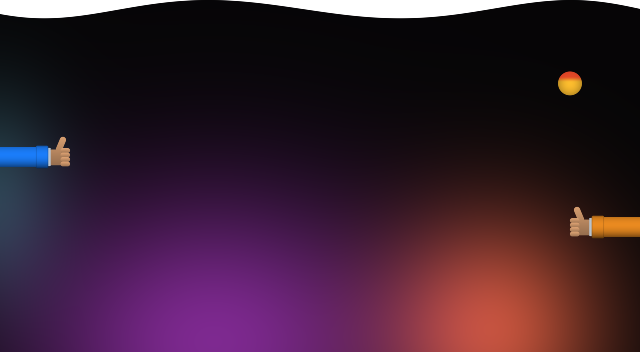
This background is drawn by a Shadertoy shader. Its source:

```glsl
const float ASPECT = 1.8156;
const float TAU = 6.28319;

const vec3 NIGHT = vec3(0.022, 0.02, 0.024);
const vec3 PAPER = vec3(1.0);
const vec3 PURPLE = vec3(0.47, 0.14, 0.54);
const vec3 EMBER = vec3(0.70, 0.29, 0.17);
const vec3 TEAL = vec3(0.11, 0.23, 0.25);
const vec3 BLUE_SLEEVE = vec3(0.10, 0.47, 0.94);
const vec3 ORANGE_SLEEVE = vec3(0.88, 0.52, 0.12);
const vec3 SKIN = vec3(0.75, 0.55, 0.39);
const vec3 CUFF_LINING = vec3(0.72, 0.76, 0.80);
const vec3 BALL_YELLOW = vec3(0.99, 0.74, 0.18);
const vec3 BALL_RED = vec3(0.88, 0.16, 0.15);

const vec2 PURPLE_AT = vec2(0.603, 0.03);
const vec2 PURPLE_SIZE = vec2(0.532, 0.426);
const vec2 EMBER_AT = vec2(1.407, 0.065);
const vec2 EMBER_SIZE = vec2(0.31, 0.33);
const vec2 TEAL_AT = vec2(-0.024, 0.444);
const vec2 TEAL_SIZE = vec2(0.20, 0.295);

const float WAVE_MEAN = 0.026;
const float WAVE_HEIGHT = 0.026;
const float WAVE_LENGTH = 1.028;
const float WAVE_CREST = 0.591;

const vec2 LEFT_WRIST = vec2(0.1395, 0.554);
const vec2 RIGHT_WRIST = vec2(1.676, 0.355);
const float ARM_SCALE = 0.02364;
const vec2 BALL_AT = vec2(1.617, 0.763);
const float BALL_RADIUS = 0.034;

float glow(vec2 p, vec2 center, vec2 size) {
    vec2 d = (p - center) / size;
    return exp(-dot(d, d));
}

float roundBox(vec2 p, vec2 halfSize, float radius) {
    vec2 d = abs(p) - halfSize + radius;
    return length(max(d, 0.0)) + min(max(d.x, d.y), 0.0) - radius;
}

float capsule(vec2 p, vec2 a, vec2 b, float radius) {
    vec2 ab = b - a;
    float h = clamp(dot(p - a, ab) / dot(ab, ab), 0.0, 1.0);
    return length(p - a - ab * h) - radius;
}

float cover(float dist, float pixel) {
    return smoothstep(0.5 * pixel, -0.5 * pixel, dist);
}

// Arm pointing along +x, with its wrist at the origin
vec3 drawArm(vec3 color, vec2 p, vec3 sleeveColor, float pixel) {
    p /= ARM_SCALE;
    pixel /= ARM_SCALE;

    // Palm and raised thumb
    float palm = roundBox(p - vec2(0.9, -0.05), vec2(1.0, 0.95), 0.4);
    float thumb = capsule(p, vec2(1.0, 0.5), vec2(1.65, 2.05), 0.38);
    vec3 skin = SKIN * (0.88 + 0.10 * p.y);
    color = mix(color, skin, cover(min(palm, thumb), pixel));

    // Stacked, curled fingers
    for (int i = 0; i < 4; i++) {
        float y = 0.78 - 0.54 * float(i);
        float finger = capsule(p, vec2(1.65, y), vec2(2.22, y), 0.29);
        vec3 tint = SKIN * (1.0 + 0.6 * (p.y - y));
        color = mix(color, tint, cover(finger, pixel));
    }

    // Lining, sleeve and cuff
    float lining = roundBox(p, vec2(0.18, 1.1), 0.1);
    float sleeve = roundBox(p + vec2(6.4, 0.0), vec2(5.0, 1.2), 0.1);
    float cuff = roundBox(p + vec2(0.85, 0.0), vec2(0.75, 1.37), 0.2);
    float roundness = 1.04 - 0.22 * pow(p.y - 0.3, 2.0);
    color = mix(color, CUFF_LINING, cover(lining, pixel));
    color = mix(color, sleeveColor * roundness, cover(sleeve, pixel));
    float seam = 1.0 - 0.2 * smoothstep(0.2, 0.0, abs(cuff));
    return mix(color, sleeveColor * roundness * seam, cover(cuff, pixel));
}

vec3 drawBall(vec3 color, vec2 p, float pixel) {
    vec2 q = p / BALL_RADIUS;
    vec3 tint = BALL_YELLOW * (1.0 - 0.25 * dot(q, q));
    tint = mix(tint, BALL_RED, 0.75 * smoothstep(0.1, 0.6, q.y));
    return mix(color, tint, cover(length(p) - BALL_RADIUS, pixel));
}

void mainImage(out vec4 fragColor, in vec2 fragCoord) {
    vec2 uv = fragCoord / iResolution.xy;
    vec2 p = uv * vec2(ASPECT, 1.0);
    float pixel = 1.0 / iResolution.y;

    // Soft lights on the dark ground
    vec3 color = NIGHT;
    color += PURPLE * glow(p, PURPLE_AT, PURPLE_SIZE);
    color += EMBER * glow(p, EMBER_AT, EMBER_SIZE);
    color += TEAL * glow(p, TEAL_AT, TEAL_SIZE);

    // Arms from both sides and the floating ball
    color = drawArm(color, p - LEFT_WRIST, BLUE_SLEEVE, pixel);
    vec2 mirrored = (p - RIGHT_WRIST) * vec2(-1.0, 1.0);
    color = drawArm(color, mirrored, ORANGE_SLEEVE, pixel);
    color = drawBall(color, p - BALL_AT, pixel);

    // Uneven wave along the top edge
    float t = uv.x * 2.0 - 1.0;
    float warp = t * (0.82 * t * t - 0.38) - 0.1;
    float phase = TAU * (p.x - WAVE_CREST) / WAVE_LENGTH + warp;
    float edge = 1.0 - WAVE_MEAN + WAVE_HEIGHT * cos(phase);
    color = mix(color, PAPER, cover(edge - p.y, pixel));

    fragColor = vec4(color, 1.0);
}
```
